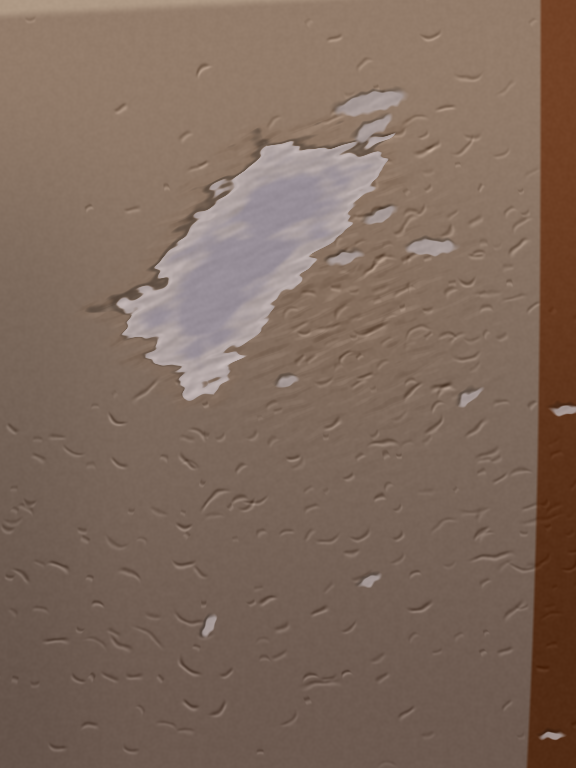
Give the GLSL for this texture, as a WebGL 2 fragment shader.

```glsl
#version 300 es
precision highp float;
// Scuffed taupe wall with a peeled pale patch, dents, chips and a brown side strip.
uniform vec2 u_resolution;
out vec4 fragColor;

const vec3 WALL_TOP = vec3(0.575, 0.485, 0.415);
const vec3 WALL_MID = vec3(0.495, 0.420, 0.368);
const vec3 WALL_LOW = vec3(0.425, 0.352, 0.312);
const vec3 LEDGE = vec3(0.70, 0.62, 0.54);
const vec3 STRIP_TOP = vec3(0.45, 0.26, 0.15);
const vec3 STRIP_LOW = vec3(0.32, 0.17, 0.08);
const vec3 PLASTER = vec3(0.68, 0.635, 0.63);
const vec3 PLASTER_COOL = vec3(0.59, 0.555, 0.59);
const vec3 WORN = vec3(0.52, 0.415, 0.335);
const float GRAIN_ANGLE = 0.38;
const float SOFT = 0.0016;
const float DENT_WIDTH = 0.0023;
const float DENT_TONE = 0.085;

// Convex core of the peeled patch, counterclockwise
const vec2 CORE[6] = vec2[6](vec2(0.345, 0.815), vec2(0.154, 0.590), vec2(0.245, 0.493),
                             vec2(0.275, 0.493), vec2(0.500, 0.778), vec2(0.497, 0.808));
// Loose chips: centre, half length, tilt
const vec4 CHIPS[11] = vec4[11](
  vec4(0.484, 0.866, 0.046, 0.22), vec4(0.486, 0.833, 0.028, 0.60), vec4(0.563, 0.678, 0.032, 0.05),
  vec4(0.449, 0.664, 0.022, 0.30), vec4(0.497, 0.720, 0.022, 0.40), vec4(0.374, 0.503, 0.013, 0.30),
  vec4(0.612, 0.483, 0.018, 0.60), vec4(0.482, 0.243, 0.014, 0.50), vec4(0.273, 0.186, 0.014, 1.10),
  vec4(0.736, 0.466, 0.018, 0.00), vec4(0.719, 0.042, 0.014, 0.10));

vec2 hash2(vec2 p) {
  vec3 h = fract(p.xyx * vec3(0.1031, 0.1030, 0.0973));
  h += dot(h, h.yzx + 33.33);
  return fract((h.xx + h.yz) * h.zy);
}

vec2 turn(vec2 p, float a) {
  return vec2(cos(a) * p.x + sin(a) * p.y, cos(a) * p.y - sin(a) * p.x);
}

float corner(vec2 id, vec2 f, vec2 o) {
  float a = 6.2832 * hash2(id + o).x;
  return dot(vec2(cos(a), sin(a)), f - o);
}

float noise(vec2 p) {
  vec2 i = floor(p), f = p - i;
  vec2 u = f * f * f * (f * (f * 6.0 - 15.0) + 10.0);
  return mix(mix(corner(i, f, vec2(0, 0)), corner(i, f, vec2(1, 0)), u.x),
             mix(corner(i, f, vec2(0, 1)), corner(i, f, vec2(1, 1)), u.x), u.y);
}

// Ridges stretched along the grain
float ridges(vec2 g) {
  return noise(g * vec2(17, 58) + 40.0) + 0.5 * noise(g * vec2(42, 125) + 90.0);
}

float patchDistance(vec2 p, vec2 g) {
  float d = -1.0;
  for (int i = 0; i < 6; i++) {
    vec2 e = normalize(CORE[(i + 1) % 6] - CORE[i]);
    d = max(d, dot(p - CORE[i], vec2(e.y, -e.x)));
  }
  return d + 0.034 * noise(g * vec2(13, 44) + 7.0) + 0.016 * noise(g * vec2(38, 110) + 21.0);
}

float bell(float x) { return exp(-x * x); }

// How often the wall is hit at a place
float wear(vec2 p) {
  float beside = bell(length((p - vec2(0.50, 0.63)) / vec2(0.16, 0.21)));
  float below = 0.36 * smoothstep(0.53, 0.43, p.y) * smoothstep(-0.15, 0.30, p.y);
  return max(0.95 * beside, below) + 0.015;
}

// Scattered dents, dark above and light below
float dents(vec2 p, float cell, float seed) {
  float tone = 0.0;
  for (int k = 0; k < 9; k++) {
    vec2 id = floor(p / cell) + vec2(k % 3 - 1, k / 3 - 1);
    vec2 r = hash2(id + seed), s = hash2(id + seed + 57.0);
    vec2 c = (id + 0.2 + 0.6 * r) * cell;
    float lowerLeft = step(c.x, 0.27) * step(c.y, 0.46);
    vec2 q = turn(p - c, mix(0.42, -0.32, lowerLeft) + 0.8 * (s.x - 0.5));
    float reach = cell * (0.14 + 0.34 * s.y);
    q.y += 0.004 * noise(p * 55.0 + seed) + (r.x - 0.5) * q.x * q.x / reach;
    float v = q.y / DENT_WIDTH;
    float shape = smoothstep(reach, reach * 0.4, abs(q.x)) * (0.5 + r.y);
    tone += step(hash2(id + seed + 131.0).x, wear(c)) * shape * (bell(v + 0.9) - bell(v - 0.9));
  }
  return tone;
}

void main() {
  vec2 p = gl_FragCoord.xy / u_resolution.y;
  vec2 g = turn(p, GRAIN_ANGLE);

  // Wall and its lit top ledge
  vec3 col = mix(WALL_LOW, WALL_MID, smoothstep(0.0, 0.58, p.y));
  col = mix(col, WALL_TOP, smoothstep(0.42, 0.95, p.y));
  col *= 1.0 - 0.07 * smoothstep(0.2, 0.0, p.x) * smoothstep(0.95, 0.6, p.y);
  float ledge = 1.0 - 0.022 * (1.0 - p.x / 0.42);
  col = mix(col, LEDGE, 0.85 * smoothstep(-0.006, 0.009, p.y - ledge));

  // Side strip
  float stripEdge = 0.704 - 0.018 * pow(1.0 - p.y, 3.0);
  float strip = smoothstep(-0.0025, 0.0025, p.x - stripEdge);
  col = mix(col, mix(STRIP_LOW, STRIP_TOP, smoothstep(0.1, 0.95, p.y)), strip);

  // Worn relief beside the patch, then separate dents
  float d = patchDistance(p, g);
  float relief = ridges(g) - ridges(g + vec2(-0.001, 0.0045));
  float worn = bell(length((p - vec2(0.45, 0.60)) / vec2(0.15, 0.16)));
  worn = max(worn, 0.8 * smoothstep(0.045, 0.0, d)) * (1.0 - strip);
  col = mix(col, WORN, 0.35 * worn);
  col += 0.12 * worn * relief * smoothstep(0.05, 0.35, abs(relief));
  float hits = dents(p, 0.046, 3.0) + dents(p, 0.075, 19.0) + 0.7 * dents(p, 0.032, 71.0);
  col += DENT_TONE * hits * (1.0 - 0.6 * strip);

  // Peeled patch with shadowed rim, pale edge and cool hollows
  float upperRim = patchDistance(p - vec2(-0.004, 0.005), g);
  col *= 1.0 - 0.28 * smoothstep(0.007, -0.002, upperRim) * smoothstep(-0.002, 0.003, d);
  float hollow = smoothstep(-0.018, -0.05, d + 0.03 * noise(p * 24.0));
  vec3 plaster = mix(PLASTER, PLASTER_COOL, hollow);
  plaster += 0.10 * relief * (1.0 - 0.65 * hollow) + 0.035 * bell((d + 0.005) / 0.004);
  col = mix(col, plaster, smoothstep(SOFT, -SOFT, d));

  // Loose chips, each with a shadow above
  for (int i = 0; i < 11; i++) {
    vec4 c = CHIPS[i];
    vec2 q = turn(p - c.xy, c.w) + 0.006 * vec2(noise(p * 60.0), noise(p * 75.0 + 9.0));
    vec2 size = c.z * vec2(1.0, 0.22) + vec2(0.0, 0.002);
    float chip = (length(q / size) - 1.0) * size.y;
    float shadow = (length((q - vec2(-0.002, 0.004)) / size) - 1.0) * size.y;
    col *= 1.0 - 0.25 * smoothstep(0.002, -0.002, shadow);
    col = mix(col, PLASTER + 0.06 * relief, 0.9 * smoothstep(SOFT, -SOFT, chip));
  }

  // Fine paint grain
  col += 0.012 * noise(p * 210.0) + 0.012 * noise(p * 90.0);
  fragColor = vec4(clamp(col, 0.0, 1.0), 1.0);
}
```
